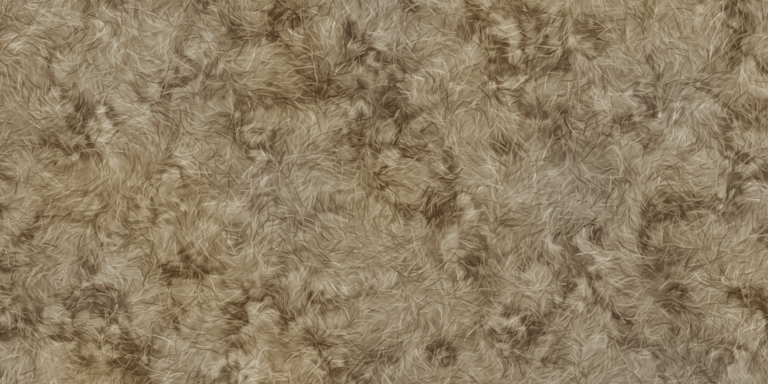
A Shadertoy shader for this texture:

```glsl
// Woolly beige pile carpet: cellular tufts set the soft light and the shaded hollows,
// then layers of short curved fibres, combed along a noise field, are laid on top.
// Lengths are in units of the canvas height.

#define TUFTS 9.5            // tufts per unit height
#define FIBRE_LAYERS 16
#define FIBRE_CELL 0.042     // grid spacing of scattered fibres
#define FIBRE_RADIUS 0.0016
#define FIBRE_CONTRAST 0.80
#define FIBRE_SPREAD 1.7     // random deviation from combed direction
#define GAP_DEPTH 0.42
#define BASE_TONE 0.57
#define DARK_COLOR vec3(0.32, 0.235, 0.155)
#define MID_COLOR vec3(0.565, 0.492, 0.380)
#define LIGHT_COLOR vec3(0.75, 0.71, 0.63)

vec4 hash4(vec2 p) {
    vec4 h = fract(p.xyxy * vec4(0.1031, 0.1030, 0.0973, 0.1099));
    h += dot(h, h.wzxy + 33.33);
    return fract((h.xxyz + h.yzzw) * h.zywx);
}

float noise(vec2 p) {
    vec2 i = floor(p), f = fract(p);
    f = f * f * (3.0 - 2.0 * f);
    float low = mix(hash4(i).x, hash4(i + vec2(1, 0)).x, f.x);
    float high = mix(hash4(i + vec2(0, 1)).x, hash4(i + vec2(1, 1)).x, f.x);
    return mix(low, high, f.y);
}

// Soft brightness of the pile: rounded tufts, lit from above, with uneven hollows
float tuftTone(vec2 p) {
    vec2 warp = vec2(noise(p * 16.0 + 3.0), noise(p * 16.0 + 71.0)) - 0.5;
    vec2 fuzz = vec2(noise(p * 50.0 + 9.0), noise(p * 50.0 + 37.0)) - 0.5;
    vec2 g = p * TUFTS + 0.8 * warp + 0.5 * fuzz;
    vec2 cell = floor(g), toCentre = vec2(0.0);
    float nearest = 9.0, second = 9.0, tuftRandom = 0.0;
    for (int y = -1; y <= 1; y++)
    for (int x = -1; x <= 1; x++) {
        vec2 id = cell + vec2(x, y);
        vec4 h = hash4(id + 150.0);
        vec2 offset = g - id - 0.1 - 0.8 * h.xy;
        float d = length(offset);
        if (d < nearest) {
            second = nearest;
            nearest = d;
            toCentre = offset;
            tuftRandom = h.z;
        } else {
            second = min(second, d);
        }
    }
    float edge = smoothstep(0.0, 0.6, second - nearest);
    float gap = (1.0 - edge) * smoothstep(0.3, 0.85, noise(p * 13.0 + 20.0));
    float tone = BASE_TONE + 0.28 * (0.45 - nearest) - GAP_DEPTH * gap;
    tone += edge * (0.22 * toCentre.y + 0.16 * (tuftRandom - 0.5));
    return tone + 0.10 * (noise(p * 3.5 + 5.0) - 0.5);
}

// Combed direction of the pile
float pileAngle(vec2 p) {
    return 1.9 + 6.0 * (noise(p * 9.0 + 40.0) - 0.5);
}

// Lays one sparse layer of bent, tapering fibres over the tone
float addFibres(float tone, float shade, vec2 p, float layer, float pixel) {
    vec2 shift = hash4(vec2(layer, 7.0)).xy;
    vec2 cell = floor(p / FIBRE_CELL + shift);
    for (int y = -1; y <= 1; y++)
    for (int x = -1; x <= 1; x++) {
        vec2 id = cell + vec2(x, y);
        vec4 place = hash4(id + 41.0 * layer + 11.0);
        vec4 look = hash4(id + 29.0 * layer + 503.0);
        vec2 root = (id + place.xy - shift) * FIBRE_CELL;
        float angle = pileAngle(root) + FIBRE_SPREAD * (place.z - 0.5);
        float c = cos(angle), s = sin(angle);
        vec2 q = mat2(c, -s, s, c) * (p - root);
        float halfLength = FIBRE_CELL * mix(0.4, 0.9, place.w);
        float along = q.x / halfLength;
        float bend = 0.6 * (look.x - 0.5) * halfLength;
        float d = abs(q.y - bend * along * along);
        float cover = 1.0 - smoothstep(FIBRE_RADIUS - pixel, FIBRE_RADIUS + pixel, d);
        cover *= 1.0 - smoothstep(0.6, 1.0, abs(along));
        // Fibres follow the local shade, some bridge the hollows, a few are pale
        float lift = 0.6 * fract(look.w * 7.0);
        float stray = smoothstep(0.93, 1.0, look.z);
        float fibreTone = mix(shade, BASE_TONE, lift * step(shade, BASE_TONE));
        fibreTone += FIBRE_CONTRAST * (look.y - 0.5) + 0.25 * stray;
        tone = mix(tone, fibreTone, cover * mix(0.5, 0.9, look.w));
    }
    return tone;
}

void mainImage(out vec4 fragColor, in vec2 fragCoord) {
    float pixel = 1.0 / iResolution.y;
    vec2 p = fragCoord * pixel;

    float shade = tuftTone(p);
    float tone = shade + 0.2 * (noise(p * 110.0) - 0.5);
    for (int i = 0; i < FIBRE_LAYERS; i++)
        tone = addFibres(tone, shade, p, float(i), pixel);

    // Tone ramp, with a slow drift between warm and grey wool
    tone = clamp(tone, 0.0, 1.1);
    vec3 color = mix(DARK_COLOR, MID_COLOR, min(2.0 * tone, 1.0));
    color = mix(color, LIGHT_COLOR, max(2.0 * tone - 1.0, 0.0));
    float warmth = noise(p * 4.0 + 90.0) - 0.5 + 0.25 * (1.0 - p.x);
    color += warmth * vec3(0.02, 0.0, -0.035);
    fragColor = vec4(color, 1.0);
}
```
